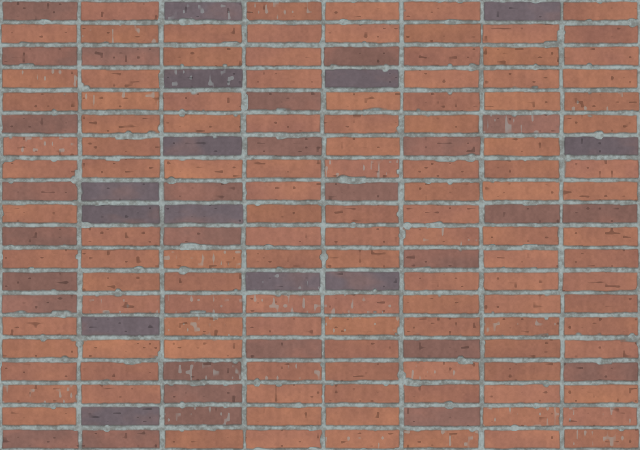
Reproduce this texture procedurally as a Shadertoy shader.

```glsl
// Stack-bond brick wall: slim fired-clay bricks on a straight grid of grey mortar.
// Each cell is a rounded box with a noisy, chipped edge; hashes pick the firing
// colour of each brick, and layered value noise adds mottling, grain and wear.

#define COLUMNS 8.0
#define ROWS 20.0
#define JOINT 0.0098          // mortar width, in canvas heights
#define CORNER 0.0028         // brick corner radius
#define ROUGHNESS 0.0022      // edge waviness
#define PURPLE_SHARE 0.10
#define BROWN_SHARE 0.28      // upper bound, includes the purple share
#define GRAIN 0.11

const vec3 OCHRE        = vec3(0.665, 0.455, 0.355);
const vec3 CLAY         = vec3(0.615, 0.425, 0.370);
const vec3 BROWN        = vec3(0.530, 0.395, 0.360);
const vec3 PURPLE       = vec3(0.430, 0.385, 0.405);
const vec3 MORTAR_LIGHT = vec3(0.620, 0.660, 0.655);
const vec3 MORTAR_DARK  = vec3(0.500, 0.510, 0.495);

float hash(vec2 p) {
    vec3 q = fract(p.xyx * 0.1031);
    q += dot(q, q.yzx + 33.33);
    return fract((q.x + q.y) * q.z);
}

float noise(vec2 p) {
    vec2 i = floor(p), f = fract(p);
    f = f * f * (3.0 - 2.0 * f);
    return mix(mix(hash(i), hash(i + vec2(1, 0)), f.x),
               mix(hash(i + vec2(0, 1)), hash(i + vec2(1, 1)), f.x), f.y);
}

float fbm(vec2 p) {
    float sum = 0.0, weight = 0.533;
    for (int i = 0; i < 4; i++) {
        sum += weight * noise(p);
        p = p * 2.03 + 17.1;
        weight *= 0.5;
    }
    return sum;
}

float roundedBox(vec2 p, vec2 halfSize, float radius) {
    vec2 q = abs(p) - halfSize + radius;
    return length(max(q, 0.0)) + min(max(q.x, q.y), 0.0) - radius;
}

// Fired clay: a hashed base tone, mottled across the face
vec3 brickColor(vec2 p, vec2 id) {
    float kind = hash(id + 71.3);
    float patches = fbm(p * vec2(9.0, 16.0) + id * 5.7);
    float tone = 0.55 * hash(id + 13.9) + 0.9 * (patches - 0.5) + 0.25;
    vec3 color = mix(CLAY, OCHRE, clamp(tone, 0.0, 1.0));
    if (kind < BROWN_SHARE) color = mix(BROWN, CLAY, 0.5 * smoothstep(0.45, 0.75, patches));
    if (kind < PURPLE_SHARE) color = mix(PURPLE, BROWN, 0.4 * smoothstep(0.5, 0.8, patches));

    // Brightness per brick, vertical streaks and fine grain
    float light = 1.0 + 0.08 * (hash(id + 4.4) - 0.5) + 0.12 * (patches - 0.5);
    light += 0.06 * (noise(p * vec2(110.0, 22.0)) - 0.5);
    light += GRAIN * (fbm(p * 170.0) - 0.5);
    color *= light;

    // Lime flecks on a few bricks, small dark pits on all
    float fleck = smoothstep(0.76, 0.92, noise(p * vec2(120.0, 75.0) + 9.0));
    color = mix(color, MORTAR_LIGHT, 0.5 * fleck * step(0.82, hash(id + 31.0)));
    float pit = smoothstep(0.86, 0.97, noise(p * vec2(75.0, 110.0) + 40.0));
    return color * (1.0 - 0.22 * pit);
}

vec3 mortarColor(vec2 p) {
    float tone = 0.65 * fbm(p * 34.0 + 3.0) + 0.75 * fbm(p * 130.0);
    vec3 color = mix(MORTAR_DARK, MORTAR_LIGHT, smoothstep(0.38, 0.92, tone));
    return color * (1.0 + GRAIN * (noise(p * 240.0) - 0.5));
}

void mainImage(out vec4 fragColor, in vec2 fragCoord) {
    vec2 uv = fragCoord / iResolution.xy;
    float aspect = iResolution.x / iResolution.y;
    vec2 p = uv * vec2(aspect, 1.0);
    float soft = max(1.0 / iResolution.y, 0.0012);

    // Grid with slightly uneven column widths
    vec2 grid = uv * vec2(COLUMNS, ROWS);
    grid.x -= 0.02 * (1.0 - cos(6.2832 * uv.x)) - 0.015 * sin(12.5664 * uv.x);
    vec2 id = floor(grid);
    vec2 cell = vec2(aspect / COLUMNS, 1.0 / ROWS);
    vec2 local = (fract(grid) - 0.5) * cell;

    // Hand-laid offsets and sizes
    vec2 jitter = vec2(hash(id + 2.0), hash(id + 57.0)) - 0.5;
    local -= jitter * vec2(0.004, 0.0018);
    vec2 halfSize = 0.5 * (cell - JOINT);
    halfSize -= vec2(0.002, 0.0008) * (hash(id + 91.0) - 0.5);

    // Wavy edge with occasional chips
    float edge = ROUGHNESS * (noise(p * 26.0 + id) + 0.6 * noise(p * 95.0) - 0.8);
    edge += 0.005 * smoothstep(0.78, 0.97, noise(p * 42.0 + 23.0));
    float d = roundedBox(local, halfSize, CORNER) + edge;
    float above = roundedBox(local + vec2(0.0, 0.0022), halfSize, CORNER) + edge;

    // Mortar, shaded close to the bricks and beneath them
    vec3 mortar = mortarColor(p);
    mortar *= 1.0 - 0.12 * exp(-max(d, 0.0) / 0.0015);
    mortar *= 1.0 - 0.16 * (1.0 - smoothstep(-0.001, 0.002, above));

    // Brick face with a darkened rim
    vec3 brick = brickColor(p, id);
    brick *= 1.0 - 0.14 * smoothstep(-0.0035, 0.0, d) * noise(p * 38.0 + 5.0);

    vec3 color = mix(brick, mortar, smoothstep(-soft, soft, d));
    fragColor = vec4(clamp(color, 0.0, 1.0), 1.0);
}
```
